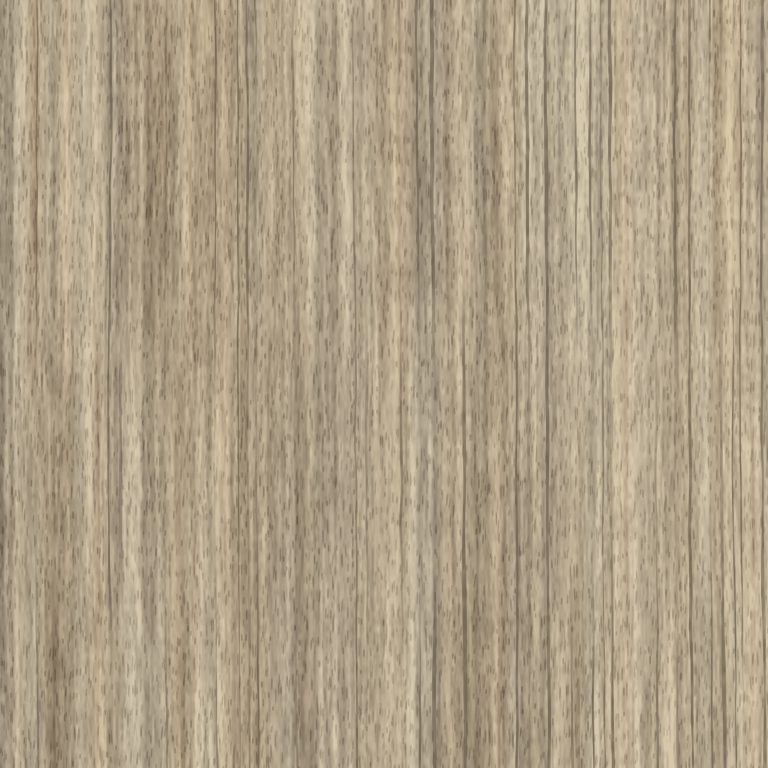
Give the GLSL for this texture, as a Shadertoy shader.

```glsl
#define LIGHT_WOOD vec3(0.79, 0.73, 0.62)
#define DARK_WOOD vec3(0.51, 0.45, 0.37)
#define VEIN_COLOR vec3(0.42, 0.375, 0.31)
#define BASE_TONE 0.77
#define BAND_CONTRAST 0.42
#define STREAK_CONTRAST 0.50
#define FIBRE_CONTRAST 0.48
#define VEIN_COLUMNS 72.0
#define VEIN_DEPTH 0.85
#define PORE_GRID vec2(125.0, 34.0)
#define PORE_DEPTH 0.42
#define WOBBLE 0.010

float hash(vec2 p) {
    return fract(sin(dot(p, vec2(127.1, 311.7))) * 43758.5453);
}

float noise(vec2 p) {
    vec2 cell = floor(p);
    vec2 f = fract(p);
    f = f * f * (3.0 - 2.0 * f);
    float low = mix(hash(cell), hash(cell + vec2(1, 0)), f.x);
    float high = mix(hash(cell + vec2(0, 1)), hash(cell + vec2(1, 1)), f.x);
    return mix(low, high, f.y);
}

// Noise centred on zero
float signedNoise(vec2 p) {
    return noise(p) - 0.5;
}

// Long dark lines that fade in and out along the grain
float veins(vec2 p, float pixel) {
    float column = floor(p.x * VEIN_COLUMNS);
    float cover = 0.0;
    for (float i = -1.0; i <= 1.0; i++) {
        float id = column + i;
        float cluster = noise(vec2(id * 0.16, 7.3));
        float present = step(hash(vec2(id, 3.1)), mix(0.05, 0.8, cluster));
        float center = (id + 0.15 + 0.7 * hash(vec2(id, 5.7))) / VEIN_COLUMNS;
        center += 0.0022 * signedNoise(vec2(id * 9.0, p.y * 16.0));
        float thickness = mix(0.0006, 0.0022, pow(hash(vec2(id, 9.2)), 2.0));
        thickness *= 0.6 + 0.8 * noise(vec2(id * 5.0, p.y * 9.0));
        float line = 1.0 - smoothstep(thickness - 0.5 * pixel,
                                      thickness + pixel, abs(p.x - center));
        float fade = smoothstep(0.15, 0.75, noise(vec2(id * 7.0, p.y * 2.5 + id)));
        fade *= 0.65 + 0.35 * noise(vec2(id * 3.0, p.y * 70.0));
        cover = max(cover, present * line * fade);
    }
    return cover;
}

// Short, slightly slanted dashes in staggered columns
float pores(vec2 p, float pixel) {
    float cover = 0.0;
    for (float layer = 0.0; layer < 3.0; layer++) {
        vec2 q = p * PORE_GRID + layer * vec2(17.37, 41.61);
        q.y += 13.0 * hash(vec2(floor(q.x), layer));
        vec2 id = floor(q);
        float seed = hash(id + layer * 31.0);
        vec2 center = vec2(0.3 + 0.4 * seed, 0.5);
        vec2 d = (fract(q) - center) / PORE_GRID;
        d.x -= d.y * 0.14 * (hash(id + 2.7) - 0.35);
        float halfLength = mix(0.004, 0.013, hash(id + 8.3));
        float taper = 1.0 - smoothstep(0.4, 1.0, abs(d.y) / halfLength);
        float dash = 1.0 - smoothstep(0.0003, 0.0006 + pixel, abs(d.x));
        cover = max(cover, dash * taper * smoothstep(0.25, 0.9, hash(id + 4.9)));
    }
    return cover;
}

void mainImage(out vec4 fragColor, in vec2 fragCoord) {
    float pixel = 1.0 / iResolution.y;
    vec2 p = fragCoord * pixel;

    // Gentle sideways drift of the whole grain
    vec2 g = p;
    g.x += WOBBLE * signedNoise(p * vec2(5.0, 2.2));
    g.x += 0.0012 * signedNoise(p * vec2(40.0, 22.0));

    // Broad bands, narrow streaks and fine fibres
    float tone = BASE_TONE;
    tone += BAND_CONTRAST * signedNoise(g * vec2(15.0, 0.7));
    tone += STREAK_CONTRAST * signedNoise(g * vec2(62.0, 1.3) + 19.0);
    tone += STREAK_CONTRAST * signedNoise(g * vec2(165.0, 2.6) + 43.0);
    tone += FIBRE_CONTRAST * signedNoise(g * vec2(320.0, 22.0) + 71.0);
    tone += 0.6 * FIBRE_CONTRAST * signedNoise(g * vec2(380.0, 110.0) + 97.0);
    tone -= PORE_DEPTH * pores(g, pixel);
    vec3 color = mix(DARK_WOOD, LIGHT_WOOD, min(tone, 1.2));

    // Warm and grey streaks
    float warmth = signedNoise(g * vec2(48.0, 1.1) + 131.0);
    color += vec3(0.022, 0.0, -0.026) * warmth;

    color = mix(color, VEIN_COLOR, VEIN_DEPTH * veins(g, pixel));
    fragColor = vec4(color, 1.0);
}
```
